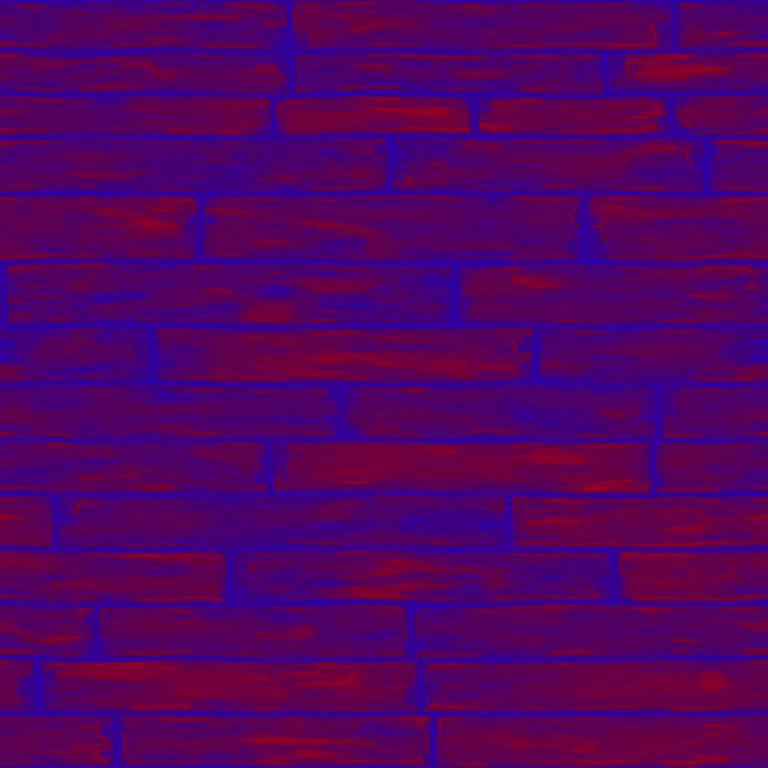
Reproduce this texture map procedurally as a three.js fragment shader.

```glsl
// Worn wooden planks in staggered rows, red-violet boards with blue gaps
#define ROWS 14.0
#define SWELL 0.039       // extra height of the rows around SWELL_ROW
#define SWELL_ROW 10.6
#define SHORT_ROW 11.0    // the row holding three boards
#define GAP 0.0034        // half width of the gaps
#define HALO 0.0065       // soft shade beside the gaps
#define CHIP 0.022        // depth of the broken board ends
#define WOBBLE 0.008
#define TONE 0.66
#define TONE_SPREAD 0.34
#define GRAIN 0.62
#define SCRATCH 0.42

varying vec2 vUv;

float hash(vec2 p) {
  vec3 q = fract(vec3(p.xyx) * 0.1031);
  q += dot(q, q.yzx + 33.33);
  return fract((q.x + q.y) * q.z);
}

// Value noise that repeats over the unit square
float noise(vec2 p, vec2 freq, float seed) {
  p *= freq;
  vec2 cell = floor(p), f = fract(p);
  f = f * f * (3.0 - 2.0 * f);
  vec2 a = mod(cell, freq) + seed * 91.0;
  vec2 b = mod(cell + 1.0, freq) + seed * 91.0;
  return mix(mix(hash(a), hash(vec2(b.x, a.y)), f.x),
             mix(hash(vec2(a.x, b.y)), hash(b), f.x), f.y);
}

float fbm(vec2 p, vec2 freq, float seed) {
  float sum = 0.0, amp = 0.533;
  for (int i = 0; i < 4; i++) {
    sum += amp * noise(p, freq, seed + float(i));
    freq *= 2.0;
    amp *= 0.5;
  }
  return sum;
}

float rowEdge(float i) {
  float d = (i - SWELL_ROW) / 1.7;
  return i / ROWS + SWELL * exp(-d * d);
}

float pick(vec4 v, float i) {
  return dot(v, step(abs(vec4(0.0, 1.0, 2.0, 3.0) - i), vec4(0.5)));
}

// Stagger of each row, counted from the bottom
float rowShift(float row) {
  return pick(vec4(0.565, 0.049, 0.124, 0.300), row)
       + pick(vec4(0.074, 0.351, 0.444, 0.198), row - 4.0)
       + pick(vec4(0.004, 0.260, 0.508, 0.355), row - 8.0)
       + pick(vec4(0.789, 0.378, 0.0, 0.0), row - 12.0);
}

// Ramp from gap blue through violet to worn red
vec3 ramp(float t) {
  float blue = mix(0.72, 0.22, t) - 0.24 * t * (1.0 - t);
  return vec3(mix(0.14, 0.46, t), 0.0, max(blue, 0.10));
}

void main() {
  vec2 uv = vUv;
  vec2 p = uv + WOBBLE * (vec2(fbm(uv, vec2(12.0, 30.0), 3.0),
                               fbm(uv, vec2(8.0, 9.0), 5.0)) - 0.5);
  p = fract(p);

  // Row and board
  float row = 0.0;
  for (int i = 1; i < 14; i++) row += step(rowEdge(float(i)), p.y);
  float low = rowEdge(row), high = rowEdge(row + 1.0);
  bool isShort = abs(row - SHORT_ROW) < 0.5;
  float jointA = isShort ? 0.263 : 0.5 + 0.088 * cos(1.5708 * row);
  float jointB = isShort ? 0.520 : 1.0;
  float x = fract(p.x - rowShift(row));
  float left = x < jointA ? 0.0 : (x < jointB ? jointA : jointB);
  float right = x < jointA ? jointA : (x < jointB ? jointB : 1.0);
  float dx = min(x - left, right - x);
  float dy = min(p.y - low, high - p.y);
  float id = floor(left * 20.0) + row * 23.0;
  float seed = floor(hash(vec2(id, 7.0)) * 40.0);

  // Wood grain, stains and curled figure
  vec2 bent = uv + vec2(0.0, 0.022 * fbm(uv, vec2(5.0, 12.0), seed));
  float streak = fbm(bent, vec2(8.0, 56.0), seed);
  float stain = fbm(uv, vec2(10.0, 24.0), seed + 9.0);
  float figure = sin(64.0 * fbm(uv, vec2(5.0, 9.0), seed + 17.0));
  float figureMask = smoothstep(0.5, 0.75, noise(uv, vec2(5.0, 14.0), seed + 21.0));
  float wood = TONE + TONE_SPREAD * (hash(vec2(id, 31.0)) - 0.5);
  wood += GRAIN * (streak - 0.5) + 0.42 * (stain - 0.5);
  wood += 0.06 * figure * figureMask;

  // Flaked red streaks and dark hairlines along the grain
  float flake = fbm(bent, vec2(14.0, 90.0), seed + 27.0);
  float worn = smoothstep(0.35, 0.75, noise(uv, vec2(11.0, 34.0), seed + 33.0));
  wood += SCRATCH * worn * smoothstep(0.56, 0.70, flake);
  wood -= 0.22 * smoothstep(0.38, 0.24, flake);

  // Rubbed rims of the boards, brighter and broken up
  float chips = fbm(uv, vec2(22.0, 56.0), 41.0);
  float endDist = dx - CHIP * smoothstep(0.40, 0.70, chips);
  float rough = 0.006 * (fbm(uv, vec2(24.0, 64.0), 53.0) - 0.35);
  float rim = (min(dy, endDist) - GAP - 0.003 - rough) / 0.0024;
  float rubbed = smoothstep(0.42, 0.75, noise(uv, vec2(26.0, 50.0), 47.0));
  wood += 0.60 * rubbed * exp(-rim * rim);

  // Broken ends, soft shade and the gaps
  float broken = 1.0 - smoothstep(-0.002, 0.009, endDist);
  float tone = mix(wood, 0.30 + 0.5 * (streak - 0.5), 0.75 * broken);
  float dust = 0.4 + 1.1 * fbm(uv, vec2(9.0, 20.0), 61.0);
  float shade = max(exp(-dy / (HALO * dust)), exp(-dx / (1.7 * HALO * dust)));
  tone = mix(tone, 0.16, 0.72 * shade);
  float width = GAP * (0.55 + 0.9 * noise(uv, vec2(17.0, 28.0), 71.0));
  float gap = 1.0 - smoothstep(0.15 * width, width, min(dy, 0.75 * dx));
  tone = mix(tone, 0.12 + 0.35 * (stain - 0.5), 0.95 * gap);

  gl_FragColor = vec4(ramp(clamp(tone, 0.0, 1.7)), 1.0);
}
```
